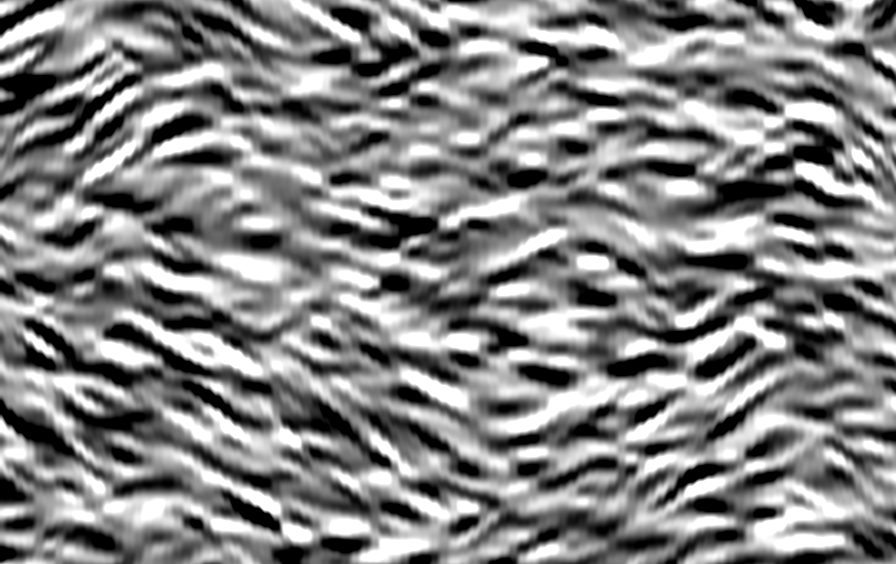
Reproduce this texture procedurally as a Shadertoy shader.

```glsl
// Greyscale seismic section: short, broken, black and white wavelets.
// Sheared Gabor kernels are scattered over a jittered grid and summed;
// slow noise steers their dip and gain, and columns are stepped as traces.

const float TAU = 6.28318;
const float CELL = 0.1;          // grid cell, in canvas heights
const int KERNELS = 8;           // wavelets per cell
const vec2 SPREAD = vec2(0.029, 0.019); // envelope half-widths
const float TRACE_WIDTH = 0.0175;
const float MID_GREY = 0.505;
const float CONTRAST = 0.355;

// Integer hash: three random values in 0..1
vec3 hash3(ivec3 id) {
    uvec3 v = uvec3(id) * 1664525u + 1013904223u;
    v.x += v.y * v.z;
    v.y += v.z * v.x;
    v.z += v.x * v.y;
    v ^= v >> 16u;
    v.x += v.y * v.z;
    v.y += v.z * v.x;
    v.z += v.x * v.y;
    return vec3(v >> 8u) / 16777216.0;
}

// Smooth value noise in 0..1
float valueNoise(vec2 p, int seed) {
    ivec2 i = ivec2(floor(p));
    vec2 f = fract(p);
    f = f * f * (3.0 - 2.0 * f);
    float a = hash3(ivec3(i, seed)).x;
    float b = hash3(ivec3(i + ivec2(1, 0), seed)).x;
    float c = hash3(ivec3(i + ivec2(0, 1), seed)).x;
    float d = hash3(ivec3(i + ivec2(1, 1), seed)).x;
    return mix(mix(a, b, f.x), mix(c, d, f.x), f.y);
}

// One wavelet: vertical oscillation sheared along a sloping layer
float wavelet(vec2 d, float slope, float frequency, float phase) {
    d.y -= slope * d.x;
    vec2 e = d / SPREAD;
    return exp(-0.5 * dot(e, e)) * cos(TAU * (frequency * d.y + phase));
}

// Local slope of the layers, changing quickly along x to form chevrons
float layerDip(vec2 p) {
    return (valueNoise(p * vec2(7.0, 4.0), 71) - 0.55) * 1.3;
}

// Sum of scattered wavelets, scaled to unit variance
float reflections(vec2 p) {
    ivec2 home = ivec2(floor(p / CELL));
    float sum = 0.0;
    for (int y = -1; y <= 1; y++) {
        for (int x = -1; x <= 1; x++) {
            ivec2 cell = home + ivec2(x, y);
            float dip = layerDip((vec2(cell) + 0.5) * CELL);
            for (int k = 0; k < KERNELS; k++) {
                vec3 place = hash3(ivec3(cell, k));
                vec3 shape = hash3(ivec3(cell, k + KERNELS));
                vec2 center = (vec2(cell) + place.xy) * CELL;
                float slope = dip + (shape.x - 0.5) * 1.0;
                float frequency = mix(9.0, 18.5, shape.y);
                sum += wavelet(p - center, slope, frequency, place.z);
            }
        }
    }
    float density = float(KERNELS) / (CELL * CELL);
    return sum / sqrt(density * 0.25 * TAU * SPREAD.x * SPREAD.y);
}

// Pull x toward trace centres, leaving soft steps between them
float stepTraces(float x, float width) {
    float u = x / width;
    float softStep = smoothstep(0.1, 0.9, fract(u));
    return (floor(u) + mix(fract(u), softStep, 0.9)) * width;
}

void mainImage(out vec4 fragColor, in vec2 fragCoord) {
    vec2 p = fragCoord / iResolution.y;
    vec2 tracePoint = vec2(stepTraces(p.x, TRACE_WIDTH), p.y);

    // Strong and faint zones, uneven tone, slight grain along the traces
    float gain = mix(0.65, 1.35, valueNoise(p * vec2(6.0, 8.0), 23));
    float tone = valueNoise(p * vec2(7.0, 11.0), 51) - 0.5;
    float grain = valueNoise(p * vec2(57.0, 60.0), 37) - 0.5;

    float signal = reflections(tracePoint) * gain + tone * 0.6 + grain * 0.35;
    float grey = clamp(MID_GREY + CONTRAST * signal, 0.0, 1.0);
    fragColor = vec4(vec3(grey), 1.0);
}
```
